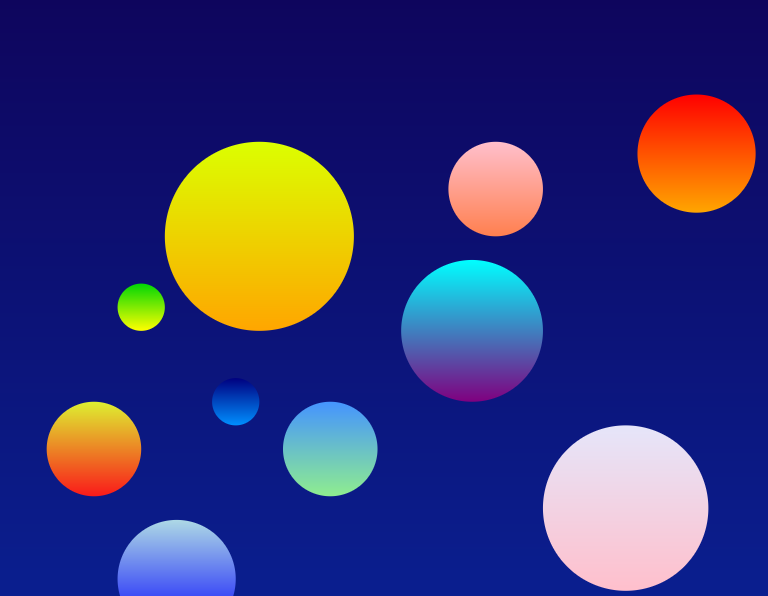
Give the GLSL for this background, as a Shadertoy shader.

```glsl
// Ten flat discs, each with its own vertical two-colour gradient, float over
// a deep blue vertical gradient. Every disc is a circle distance function,
// placed in a layout measured from the top left, and blended in a loop.

#define LAYOUT_HEIGHT 504.4
#define LAYOUT_SHIFT vec2(0.5, 0.0)
#define SKY_TOP vec3(0.055, 0.020, 0.365)
#define SKY_BOTTOM vec3(0.040, 0.120, 0.560)
#define EDGE_PIXELS 1.0
#define DISC_COUNT 10

// Centre (x, y down) and radius in layout units
const vec3 DISCS[DISC_COUNT] = vec3[DISC_COUNT](
    vec3(220, 200, 80), vec3(420, 160, 40),
    vec3(590, 130, 50), vec3(120, 260, 20),
    vec3(400, 280, 60), vec3(200, 340, 20),
    vec3( 80, 380, 40), vec3(280, 380, 40),
    vec3(530, 430, 70), vec3(150, 490, 50));

// Gradient colour at the top of each disc
const vec3 TOP_COLORS[DISC_COUNT] = vec3[DISC_COUNT](
    vec3(0.86, 1.00, 0.00), vec3(1.00, 0.75, 0.80),
    vec3(1.00, 0.00, 0.00), vec3(0.00, 0.84, 0.02),
    vec3(0.00, 1.00, 1.00), vec3(0.00, 0.00, 0.50),
    vec3(0.87, 0.94, 0.19), vec3(0.27, 0.58, 1.00),
    vec3(0.90, 0.90, 0.98), vec3(0.68, 0.85, 0.90));

// Gradient colour at the bottom of each disc
const vec3 BOTTOM_COLORS[DISC_COUNT] = vec3[DISC_COUNT](
    vec3(1.00, 0.65, 0.00), vec3(1.00, 0.50, 0.31),
    vec3(1.00, 0.65, 0.00), vec3(1.00, 1.00, 0.00),
    vec3(0.50, 0.00, 0.50), vec3(0.00, 0.56, 1.00),
    vec3(0.98, 0.10, 0.10), vec3(0.56, 0.93, 0.56),
    vec3(1.00, 0.75, 0.80), vec3(0.00, 0.00, 1.00));

float discDistance(vec2 point, vec3 disc)
{
    return length(point - disc.xy) - disc.z;
}

void mainImage(out vec4 fragColor, in vec2 fragCoord)
{
    // Layout coordinates with y pointing down
    float unitsPerPixel = LAYOUT_HEIGHT / iResolution.y;
    vec2 fromTopLeft = vec2(fragCoord.x, iResolution.y - fragCoord.y);
    vec2 point = fromTopLeft * unitsPerPixel + LAYOUT_SHIFT;
    float edge = EDGE_PIXELS * unitsPerPixel;

    // Background gradient
    vec3 color = mix(SKY_TOP, SKY_BOTTOM, fromTopLeft.y / iResolution.y);

    // Discs
    for (int i = 0; i < DISC_COUNT; i++)
    {
        vec3 disc = DISCS[i];
        float descent = clamp(0.5 + 0.5 * (point.y - disc.y) / disc.z, 0.0, 1.0);
        vec3 fill = mix(TOP_COLORS[i], BOTTOM_COLORS[i], descent);
        float coverage = clamp(0.5 - discDistance(point, disc) / edge, 0.0, 1.0);
        color = mix(color, fill, coverage);
    }

    fragColor = vec4(color, 1.0);
}
```
